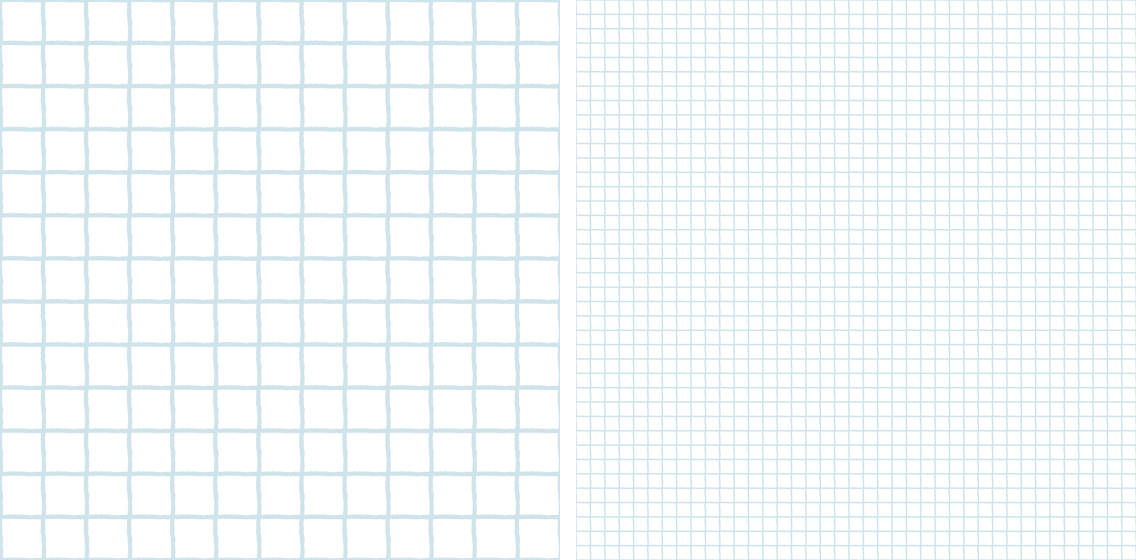
Left, the tile; right, the same tile 3 across and 3 down.
A WebGL 1 fragment shader for this pattern:

```glsl
precision highp float;
// A hand-inked square grid: pale blue lines on white, 13 cells each way.
// Every cell repeats the same strokes; each stroke sways a little and its
// two edges are roughened separately by gradient noise that wraps per cell.

uniform vec2 u_resolution;

const float CELLS = 13.0;
const float HALF_WIDTH = 0.050;   // all lengths below are in cells
const float CORNER_ROUNDING = 0.025;
const vec2 GRID_SHIFT = vec2(0.010, 0.0);
const vec3 PAPER = vec3(1.0);
const vec3 INK = vec3(0.81, 0.89, 0.92);
const float TAU = 6.283185;

// Random slope in -1..1 for a lattice point.
float slope(float index, float seed) {
  return 2.0 * fract(sin(index * 12.99 + seed * 78.23) * 437.58) - 1.0;
}

// 1D gradient noise over t in 0..1, wrapping after `period` lattice steps.
float wrappedNoise(float t, float period, float seed) {
  float x = t * period;
  float i = floor(x);
  float f = x - i;
  float a = slope(mod(i, period), seed) * f;
  float b = slope(mod(i + 1.0, period), seed) * (f - 1.0);
  return mix(a, b, f * f * f * (f * (f * 6.0 - 15.0) + 10.0));
}

// Ragged displacement of one stroke edge: broad swells plus fine nicks.
float edgeRoughness(float t, float seed) {
  return 0.024 * wrappedNoise(t, 5.0, seed)
       + 0.016 * wrappedNoise(t, 13.0, seed + 3.0)
       + 0.010 * wrappedNoise(t, 24.0, seed + 7.0);
}

// Signed distance to a stroke; `across` is 0 on its axis, `along` is 0..1.
float strokeDistance(float across, float along, float sway, float seed) {
  float d = across - sway * sin(TAU * along);
  float upper = d - HALF_WIDTH - edgeRoughness(along, seed);
  float lower = -d - HALF_WIDTH - edgeRoughness(along, seed + 11.0);
  return max(upper, lower);
}

// Union of two distances with a softly filled corner.
float smoothUnion(float a, float b, float radius) {
  float h = max(radius - abs(a - b), 0.0) / radius;
  return min(a, b) - 0.25 * radius * h * h;
}

void main() {
  vec2 grid = gl_FragCoord.xy / u_resolution * CELLS - GRID_SHIFT;
  vec2 along = fract(grid);
  vec2 across = fract(grid + 0.5) - 0.5;

  // One vertical and one horizontal stroke cross at each cell corner.
  float vertical = strokeDistance(across.x, along.y, 0.012, 1.0);
  float horizontal = strokeDistance(across.y, along.x, 0.005, 5.0);
  float d = smoothUnion(vertical, horizontal, CORNER_ROUNDING);

  // Antialias over about one and a half pixels.
  float blur = 0.75 * CELLS / min(u_resolution.x, u_resolution.y);
  float ink = 1.0 - smoothstep(-blur, blur, d);
  gl_FragColor = vec4(mix(PAPER, INK, ink), 1.0);
}
```
